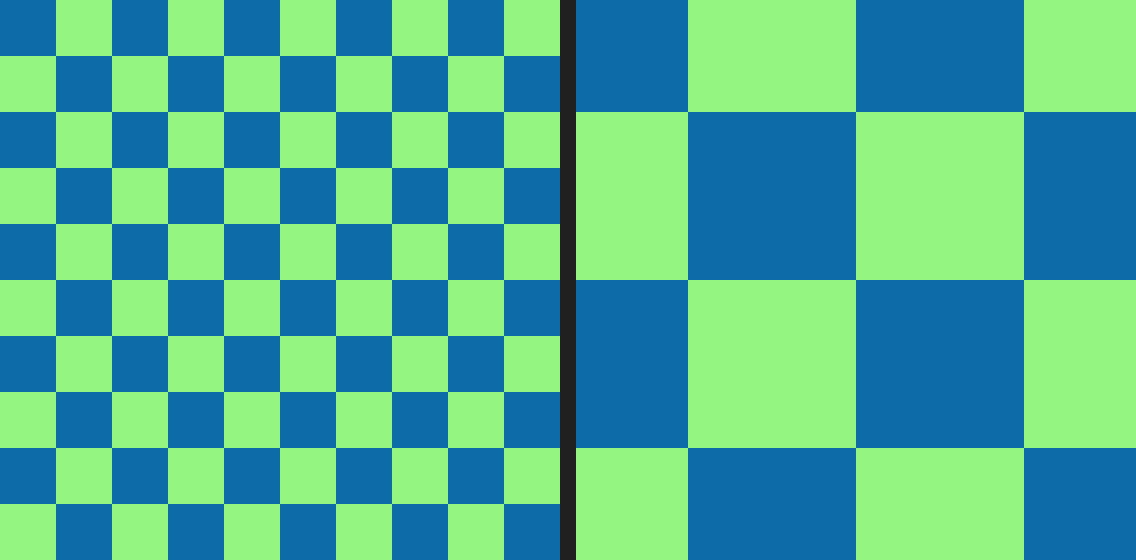
Left, the full canvas; right, a detail of the centre.
Give the GLSL for this pattern, as a WebGL 1 fragment shader.

```glsl
precision highp float;

// A flat two-colour checkerboard of square cells filling the canvas.
// Each axis is a smoothed square wave of -1 and +1; their product
// picks the colour, with edges softened over a single pixel.

#define CELLS 10.0
#define EDGE_PIXELS 1.0
#define GREEN vec3(0.58, 0.96, 0.50)
#define BLUE vec3(0.05, 0.42, 0.66)

uniform vec2 u_resolution;

// Square wave of period 2, ramping across each whole number.
vec2 squareWave(vec2 p, vec2 edgeWidth) {
  vec2 side = 1.0 - 2.0 * mod(floor(p), 2.0);
  vec2 edgeDistance = 0.5 - abs(fract(p) - 0.5);
  return side * clamp(edgeDistance / (0.5 * edgeWidth), 0.0, 1.0);
}

void main() {
  // Cell coordinates, with the lower left cell at (0, 0).
  vec2 cell = CELLS * gl_FragCoord.xy / u_resolution;
  vec2 edgeWidth = EDGE_PIXELS * CELLS / u_resolution;

  // Like signs give green, unlike signs give blue.
  vec2 wave = squareWave(cell, edgeWidth);
  float greenAmount = 0.5 + 0.5 * wave.x * wave.y;
  gl_FragColor = vec4(mix(BLUE, GREEN, greenAmount), 1.0);
}
```
